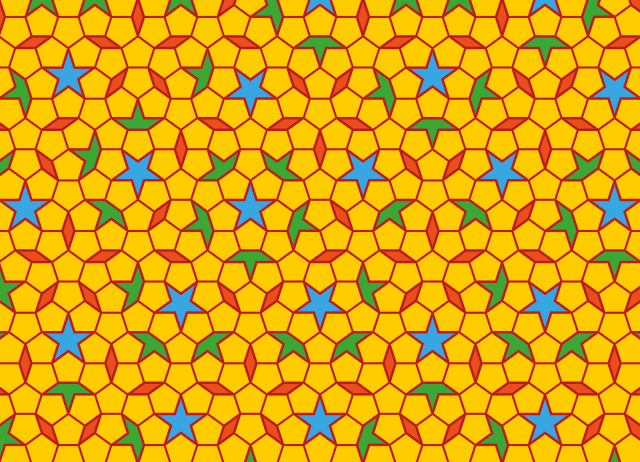
A Shadertoy shader for this pattern:

```glsl
// Penrose tiling of pentagons, stars, boats and thin diamonds with dark red joints.
// Tile centres are five-fold integer sums whose conjugate point falls in a
// pentagonal window (cut and project); gaps are told apart by that conjugate.

const vec3 YELLOW = vec3(1.00, 0.80, 0.00);
const vec3 RED    = vec3(0.74, 0.10, 0.13);
const vec3 ORANGE = vec3(0.91, 0.31, 0.10);
const vec3 GREEN  = vec3(0.23, 0.66, 0.20);
const vec3 BLUE   = vec3(0.22, 0.65, 0.88);

const float UNITS_HIGH    = 16.54;  // canvas height, in centre-to-centre distances
const float PENTAGON_IN   = 0.5;    // inradius of a pentagon
const float STAR_IN       = 0.309;  // inradius of a star's core
const float SMALL_WINDOW  = 0.809;  // window inradius for gap centres
const float LARGE_WINDOW  = 1.309;  // window inradius for pentagon centres
const float JOINT_INSIDE  = 0.038;  // joint width on the pentagon side
const float JOINT_OUTSIDE = 0.050;  // joint width on the gap side
const float SEARCH        = 0.95;   // half range of integer coordinates
const vec2  PHASE         = vec2(0.137, 0.291);

// Unit vectors 72 degrees apart, starting upwards
const vec2 SPOKES[5] = vec2[5](
    vec2(0.0, 1.0), vec2(-0.95106, 0.30902), vec2(-0.58779, -0.80902),
    vec2(0.58779, -0.80902), vec2(0.95106, 0.30902));

vec2 conjugateSpoke(int j) {
    return SPOKES[(2 * j) % 5];
}

// Largest and second largest extent of v along the spokes:
// the first bounds a pentagon, the second a five-pointed star
vec2 topTwo(vec2 v) {
    vec2 top = vec2(-1e3);
    for (int k = 0; k < 5; k++) {
        float d = dot(v, SPOKES[k]);
        top = d > top.x ? vec2(d, top.x) : vec2(top.x, max(top.y, d));
    }
    return top;
}

// Star, boat or diamond, by the number of pentagons missing around the centre
vec3 gapColour(vec2 conjugate) {
    vec2 top = topTwo(conjugate);
    if (top.x < STAR_IN) return BLUE;
    return top.y < STAR_IN ? GREEN : ORANGE;
}

// Lowest integer coordinate along spoke j worth trying near p
float firstInteger(vec2 p, int level, int j) {
    float centre = float(level) / 5.0
                 + 0.4 * (dot(p, SPOKES[j]) - dot(PHASE, conjugateSpoke(j)));
    return ceil(centre - SEARCH);
}

// Returns the gap colour at p; pentagonDist gets the signed distance to pentagons
vec3 tiling(vec2 p, out float pentagonDist) {
    vec3 gap = ORANGE;
    float starDist = 1.0;
    pentagonDist = 1.0;

    // Levels 2 and 3 hold pentagons, 1 and 4 hold gaps; odd and even are mirrored
    for (int level = 1; level <= 4; level++) {
        bool isGap = level == 1 || level == 4;
        float side = level % 2 == 0 ? 1.0 : -1.0;
        float window = isGap ? SMALL_WINDOW : LARGE_WINDOW;

        float first[4];
        for (int j = 0; j < 4; j++) first[j] = firstInteger(p, level, j);

        for (int choice = 0; choice < 16; choice++) {
            // Candidate centre and its conjugate; the last coordinate fixes the sum
            vec2 centre = vec2(0.0), conjugate = PHASE;
            float rest = float(level);
            for (int j = 0; j < 5; j++) {
                float n = j < 4 ? first[j] + float((choice >> j) & 1) : rest;
                centre += n * SPOKES[j];
                conjugate += n * conjugateSpoke(j);
                rest -= n;
            }
            if (topTwo(side * conjugate).x > window) continue;

            vec2 extent = topTwo(side * (p - centre));
            if (!isGap) {
                pentagonDist = min(pentagonDist, extent.x - PENTAGON_IN);
            } else if (extent.y - STAR_IN < starDist) {
                starDist = extent.y - STAR_IN;
                gap = gapColour(-side * conjugate);
            }
        }
    }
    return gap;
}

void mainImage(out vec4 fragColor, in vec2 fragCoord) {
    float pixel = UNITS_HIGH / iResolution.y;
    vec2 p = (fragCoord - 0.5 * iResolution.xy) * pixel;

    float dist;
    vec3 gap = tiling(p, dist);
    vec3 colour = dist < 0.0 ? YELLOW : gap;

    // Joints along every pentagon edge
    float joint = max(dist - JOINT_OUTSIDE, -dist - JOINT_INSIDE);
    colour = mix(colour, RED, clamp(0.5 - joint / pixel, 0.0, 1.0));

    fragColor = vec4(colour, 1.0);
}
```
